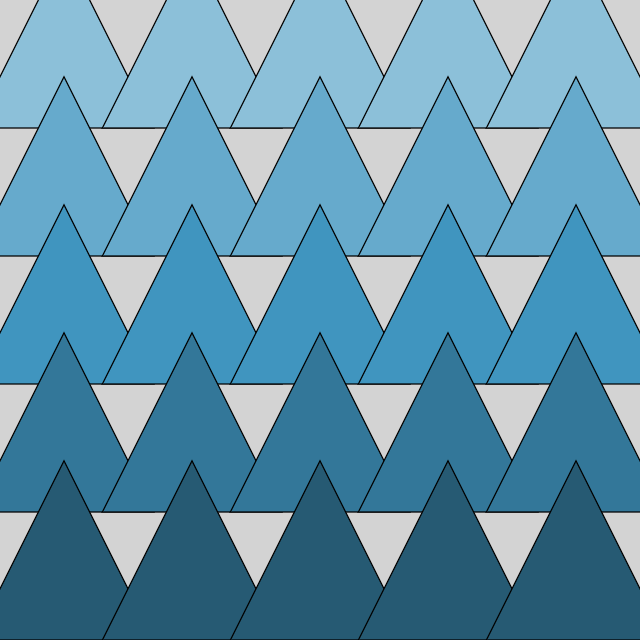
A Shadertoy shader for this pattern:

```glsl
// Draws rows of overlapping outlined triangles, shaded from pale blue at the top to dark blue below.

const int COUNT = 5;              // triangles per row, and rows
const float HEIGHT = 1.4;         // triangle height, in cells
const float HALF_BASE = 0.7;      // half of the base, in cells
const float LINE_WIDTH = 0.0098;  // outline width, in cells

const vec3 BACKGROUND = vec3(0.827);
const vec3 INK = vec3(0.0);
const vec3 BASE_BLUE = vec3(0.25, 0.585, 0.75);

// Distance to an upright isosceles triangle whose base centre is at the origin;
// sharp corners are kept outside the shape.
float triangleDistance(vec2 p, float halfBase, float height) {
    vec2 sideNormal = normalize(vec2(height, halfBase));
    float side = dot(vec2(abs(p.x) - halfBase, p.y), sideNormal);
    return max(side, -p.y);
}

// Antialiased coverage of the region where d is negative.
float coverage(float d, float pixel) {
    return clamp(0.5 - d / pixel, 0.0, 1.0);
}

// Shade for -1 to 1: negative darkens towards black, positive tints towards white.
vec3 shadeColor(vec3 color, float shade) {
    return shade < 0.0 ? color * (1.0 + shade) : mix(color, vec3(1.0), shade);
}

// Lays a filled and outlined shape over the colour below it.
vec3 paintShape(vec3 below, vec3 fill, float d, float pixel) {
    vec3 color = mix(below, fill, coverage(d, pixel));
    return mix(color, INK, coverage(abs(d) - 0.5 * LINE_WIDTH, pixel));
}

void mainImage(out vec4 fragColor, in vec2 fragCoord) {
    float pixel = float(COUNT) / iResolution.y;
    vec2 p = fragCoord * pixel;
    vec3 color = BACKGROUND;

    // Paint from the top row down, each row from left to right.
    for (int row = COUNT - 1; row >= 0; row--) {
        vec3 fill = shadeColor(BASE_BLUE, 0.2 * float(row - COUNT / 2));
        for (int column = 0; column < COUNT; column++) {
            vec2 baseCentre = vec2(float(column) + 0.5, float(row));
            float d = triangleDistance(p - baseCentre, HALF_BASE, HEIGHT);
            color = paintShape(color, fill, d, pixel);
        }
    }

    fragColor = vec4(color, 1.0);
}
```
